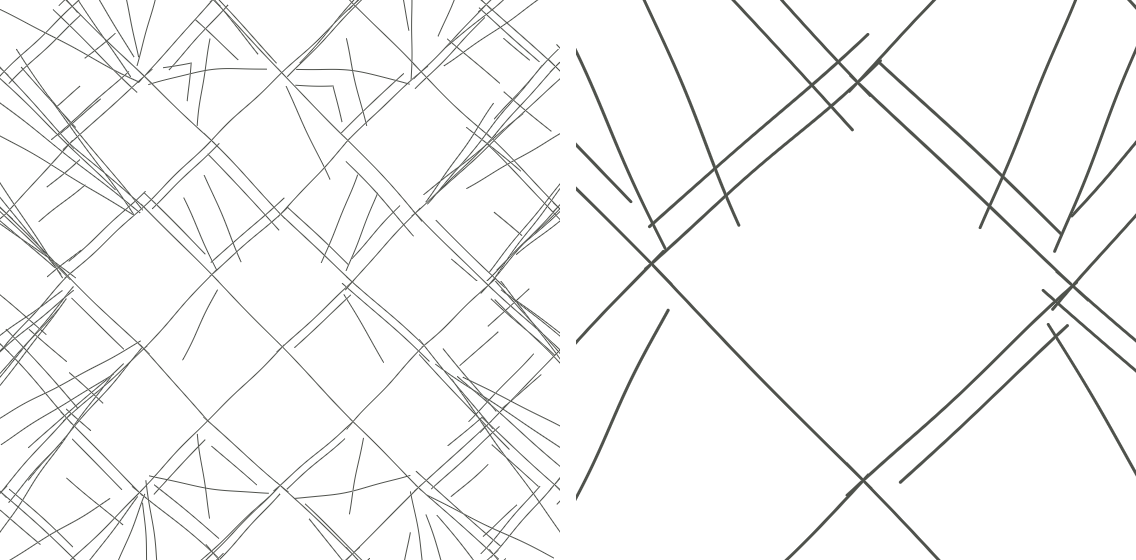
Left, the full canvas; right, a detail of the centre.
Reproduce this pattern procedurally as a Shadertoy shader.

```glsl
// Thin sketched lines on white: a four-by-four diamond lattice with loose,
// partly doubled edges, leaning struts between the diamonds, and fans of
// strokes spreading from the outer nodes toward the borders and corners.

vec2 hash2(vec2 p) {
    return fract(sin(vec2(dot(p, vec2(127.1, 311.7)), dot(p, vec2(269.5, 183.3)))) * 43758.5);
}

float segment(vec2 p, vec2 a, vec2 b) {
    vec2 ab = b - a, ap = p - a;
    return length(ap - ab * clamp(dot(ap, ab) / dot(ab, ab), 0.0, 1.0));
}

vec2 compass(int k) {
    float a = 1.570796 * float(k);
    return round(vec2(cos(a), sin(a)));
}

// Shared corner of neighbouring diamonds, slightly displaced
vec2 node(vec2 n) {
    return n + 0.07 * (hash2(n * 2.0 + 7.0) - 0.5);
}

float lattice(vec2 p) {
    float d = 9.0;
    vec2 home = floor(p + 0.5);
    for (int j = -1; j <= 1; j++)
    for (int i = -1; i <= 1; i++) {
        vec2 cell = home + vec2(i, j);
        for (int k = 0; k < 4; k++) {
            vec2 a = node(cell + 0.5 * compass(k));
            vec2 b = node(cell + 0.5 * compass(k + 1));
            vec2 along = normalize(b - a);
            vec2 outward = normalize(compass(k) + compass(k + 1));
            vec2 r = hash2(cell + 17.3 * float(k + 1));
            vec2 s = hash2(r * 31.0 + cell);
            d = min(d, segment(p, a - 0.08 * r.x * along, b + 0.08 * r.y * along));
            // Loose second edge, always outside the clear diamond
            if (r.x > 0.42) {
                vec2 shift = outward * (0.05 + 0.07 * r.y);
                d = min(d, segment(p, a + shift + along * mix(-0.12, 0.16, s.x),
                                      b + shift - along * mix(-0.12, 0.16, s.y)));
            }
        }
    }
    return d;
}

// Strokes leaving the outer nodes; p is folded into one quadrant
float fans(vec2 p, vec2 side) {
    // Origin, then first and last angle
    vec4 fan[4] = vec4[4](vec4(1.0, 0.5, 0.45, 1.02), vec4(1.0, 1.5, 0.3, 2.0),
                          vec4(1.5, 0.0, 0.6, 0.98), vec4(0.0, 1.5, 0.75, 1.12));
    float d = 9.0;
    for (int j = 0; j < 4; j++)
    for (int i = 0; i < 5; i++) {
        if (j == 3 && i > 1) break;
        vec2 r = hash2(side * 5.3 + vec2(i, j) * 3.7);
        vec2 s = hash2(r * 43.0 + side);
        float angle = mix(fan[j].z, fan[j].w, (float(i) + r.x) / 5.0);
        vec2 dir = vec2(cos(angle), sin(angle));
        vec2 start = fan[j].xy + 0.14 * (s - 0.5) + dir * 0.35 * r.y * r.y;
        d = min(d, segment(p, start, start + dir * (0.7 + 1.1 * s.x)));
    }
    // Short cross strokes in the outer band
    for (int i = 0; i < 6; i++) {
        vec2 r = hash2(side * 9.1 + float(i) * 2.3);
        vec2 mid = vec2(1.3 + 0.6 * r.x, (float(i) + r.y) * 0.32);
        vec2 reach = vec2(-0.7, 0.6) * (0.1 + 0.18 * r.y);
        d = min(d, segment(p, mid - reach, mid + reach));
    }
    return d;
}

float struts(vec2 p, vec2 side) {
    vec2 r = 0.07 * (hash2(side * 3.1 + 2.0) - 0.5);
    float d = segment(p, vec2(0.48, 0.08) + r, vec2(0.71, 0.61) + r.yx);
    d = min(d, segment(p, vec2(0.62, 1.12) + r, vec2(0.48, 1.72) - r));
    if (side.y > 0.0) {
        d = min(d, segment(p, vec2(0.3, 0.14) + r, vec2(0.55, 0.75)));
        // Bent stroke beside the upper centre
        if (side.x > 0.0) {
            d = min(d, segment(p, vec2(0.05, 1.4), vec2(0.35, 0.73)));
            d = min(d, segment(p, vec2(0.12, 1.41), vec2(0.39, 1.4)));
            d = min(d, segment(p, vec2(0.39, 1.4), vec2(0.45, 1.14)));
        } else {
            d = min(d, segment(p, vec2(0.3, 1.59), vec2(0.62, 1.87)));
            d = min(d, segment(p, vec2(0.84, 1.53), vec2(0.64, 1.56)));
            d = min(d, segment(p, vec2(0.64, 1.56), vec2(0.66, 1.29)));
        }
    }
    // Shallow arc joining two nodes
    vec2 q = p - vec2(0.0, 0.05 * sin(3.14 * p.x));
    return min(d, segment(q, vec2(0.12, 1.52) + r, vec2(0.94, 1.4)));
}

void mainImage(out vec4 fragColor, in vec2 fragCoord) {
    float size = min(iResolution.x, iResolution.y);
    vec2 p = (fragCoord - 0.5 * iResolution.xy) / size * 4.04;
    // Slight unsteadiness of the hand
    p += 0.007 * sin(p.yx * 5.0 + 1.3) + 0.003 * sin(p.yx * 13.0 + p * 3.0);

    vec2 side = vec2(p.x < 0.0 ? -1.0 : 1.0, p.y < 0.0 ? -1.0 : 1.0);
    float d = min(lattice(p), min(fans(abs(p), side), struts(abs(p), side)));

    float pixel = 4.04 / size;
    float ink = clamp(0.5 + (0.0036 - d) / pixel, 0.0, 1.0);
    fragColor = vec4(mix(vec3(1.0), vec3(0.31, 0.32, 0.3), ink), 1.0);
}
```
